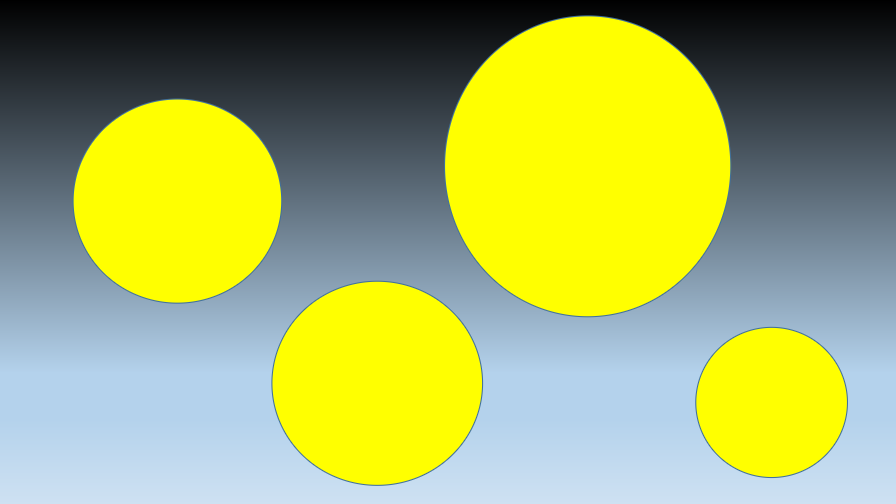
This background is drawn by a WebGL 2 fragment shader. Its source:

```glsl
#version 300 es
precision highp float;
// Four outlined yellow discs over a vertical gradient from black to pale blue.

uniform vec2 u_resolution;
out vec4 outColor;

const vec3 NIGHT = vec3(0.0);
const vec3 SKY = vec3(0.705, 0.823, 0.925);
const vec3 HAZE = vec3(0.808, 0.882, 0.949);
const vec3 YELLOW = vec3(1.0, 1.0, 0.0);
const vec3 OUTLINE = vec3(0.255, 0.443, 0.612);
const float OUTLINE_WIDTH = 0.0021;

// Each disc: centre (xy) and radii (zw), in units of the canvas height.
const int DISC_COUNT = 4;
const vec4 DISCS[DISC_COUNT] = vec4[DISC_COUNT](
    vec4(0.352, 0.601, 0.207, 0.2025),
    vec4(1.166, 0.670, 0.284, 0.2985),
    vec4(0.7485, 0.2395, 0.209, 0.2025),
    vec4(1.531, 0.2015, 0.1505, 0.149)
);

// Dark to sky, a flat band, then a lighter haze at the bottom.
vec3 skyGradient(float depth) {
    vec3 color = mix(NIGHT, SKY, clamp(depth / 0.74, 0.0, 1.0));
    return mix(color, HAZE, clamp((depth - 0.83) / 0.17, 0.0, 1.0));
}

// Approximate signed distance to an ellipse, accurate near its edge.
float ellipseDistance(vec2 p, vec2 radii) {
    float k = length(p / radii);
    float slope = length(p / (radii * radii));
    return k * (k - 1.0) / max(slope, 1e-4);
}

// Antialiased coverage of the region where the distance is negative.
float coverage(float dist, float pixel) {
    return clamp(0.5 - dist / pixel, 0.0, 1.0);
}

// Fill a disc and lay its thin outline centred on the edge.
vec3 paintDisc(vec3 color, vec2 p, vec4 disc, float pixel) {
    float dist = ellipseDistance(p - disc.xy, disc.zw);
    float halfWidth = 0.5 * OUTLINE_WIDTH;
    color = mix(color, OUTLINE, coverage(dist - halfWidth, pixel));
    return mix(color, YELLOW, coverage(dist + halfWidth, pixel));
}

void main() {
    float pixel = 1.0 / u_resolution.y;
    vec2 p = gl_FragCoord.xy * pixel;
    vec3 color = skyGradient(1.0 - p.y);

    for (int i = 0; i < DISC_COUNT; i++) {
        color = paintDisc(color, p, DISCS[i], pixel);
    }
    outColor = vec4(color, 1.0);
}
```
